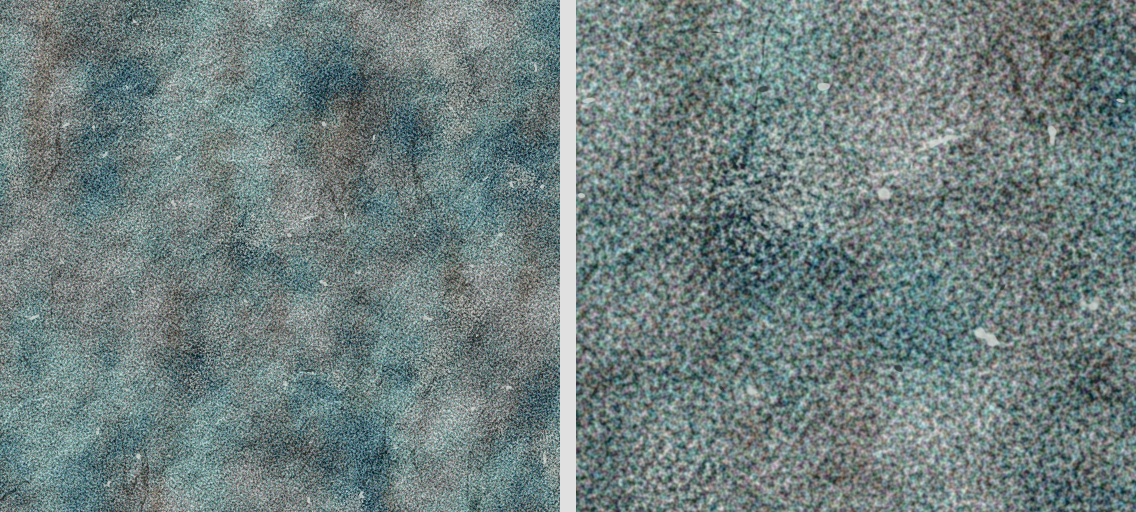
Left: the whole. Right: its middle third, enlarged.
Reproduce this texture procedurally as a WebGL 2 fragment shader.

```glsl
#version 300 es
precision highp float;
// Weathered teal and grey rock face: a height field with broken ledges and
// cracks is lit from above, then tinted by rough gradient noise, faint vertical
// stains and crisp coloured grain, with a scatter of pale chips and dark pits.
uniform vec2 u_resolution;
out vec4 fragColor;

const vec2 LIGHT_DIR = vec2(-0.4, 0.92);
const mat2 GRAIN_TURN = mat2(0.82, 0.57, -0.57, 0.82);

vec2 hash2(vec2 p) {
  vec3 q = fract(p.xyx * vec3(0.1031, 0.1030, 0.0973));
  q += dot(q, q.yzx + 33.33);
  return fract((q.xx + q.yz) * q.zy);
}

float cornerSlope(vec2 cell, vec2 offset) {
  float angle = 6.2832 * hash2(cell).x;
  return dot(vec2(cos(angle), sin(angle)), offset);
}

float gradientNoise(vec2 p) {
  vec2 i = floor(p), f = fract(p);
  vec2 u = f * f * f * (f * (f * 6.0 - 15.0) + 10.0);
  vec2 e = vec2(1.0, 0.0);
  float low = mix(cornerSlope(i, f), cornerSlope(i + e, f - e), u.x);
  float high = mix(cornerSlope(i + e.yx, f - e.yx), cornerSlope(i + 1.0, f - 1.0), u.x);
  return mix(low, high, u.y);
}

// Summed octaves; a higher gain gives a rougher result
float fbm(vec2 p, int octaves, float gain) {
  float sum = 0.0, amplitude = 0.5;
  for (int i = 0; i < octaves; i++) {
    sum += amplitude * gradientNoise(p);
    p = mat2(1.6, 1.2, -1.2, 1.6) * p + 17.3;
    amplitude *= gain;
  }
  return sum;
}

// A broken step in the surface, present only where its mask is high
float ledge(vec2 p, float scale, float seed) {
  float edge = fbm(p * scale + seed, 5, 0.5);
  float mask = smoothstep(0.0, 0.25, gradientNoise(p * scale * 1.4 + seed * 2.7));
  return mask * smoothstep(-0.008, 0.008, edge);
}

// Thin, mostly upright fissures
float crack(vec2 p) {
  float line = abs(fbm(p * vec2(7.0, 2.4) + 55.0, 5, 0.5));
  float mask = smoothstep(0.05, 0.3, gradientNoise(p * vec2(6.0, 4.0) + 133.0));
  return mask * (1.0 - smoothstep(0.0, 0.022, line));
}

float height(vec2 p) {
  float bumps = fbm(p * vec2(6.0, 5.0) + 41.0, 5, 0.58);
  return bumps + 0.13 * ledge(p, 2.6, 12.4) + 0.08 * ledge(p, 5.5, 73.1);
}

// Irregular flakes, one per cell at most; returns coverage
float flakes(vec2 p, float cells, float density, float size, float seed) {
  vec2 q = p * cells, base = floor(q);
  float wobble = 1.3 * gradientNoise(p * 150.0 + seed), cover = 0.0;
  for (int k = 0; k < 9; k++) {
    vec2 cell = base + vec2(k % 3 - 1, k / 3 - 1);
    vec2 place = hash2(cell + seed), kind = hash2(cell + seed + 57.0);
    float angle = 6.2832 * kind.y, c = cos(angle), s = sin(angle);
    vec2 d = mat2(c, s, -s, c) * (q - cell - place) / cells;
    float dist = length(d * vec2(0.4 + 0.5 * place.y, 1.4)) / (size * (0.3 + place.x));
    cover = max(cover, step(kind.x, density) * (1.0 - smoothstep(0.5, 1.2, dist + wobble)));
  }
  return cover;
}

// Dark, middle and light tones joined into one ramp
vec3 ramp(vec3 dark, vec3 middle, vec3 light, float v) {
  return v < 0.5 ? mix(dark, middle, v * 2.0) : mix(middle, light, v * 2.0 - 1.0);
}

void main() {
  vec2 p = gl_FragCoord.xy / u_resolution.y;
  vec2 g = GRAIN_TURN * p;

  // Relief: height difference toward the light
  float relief = clamp(height(p) - height(p + LIGHT_DIR * 0.004), -0.14, 0.07);
  float fissure = crack(p);

  // Rough patches and vertical stains
  float patches = fbm(p * 3.6 + 8.0, 6, 0.68);
  float tintField = fbm(p * vec2(4.6, 3.6) + 63.0, 6, 0.66);
  float stain = gradientNoise(vec2(p.x * 14.0 + 1.2 * patches, p.y * 2.2 + tintField) + 91.0);

  // Fine grain, turned off the pixel axes
  float grain = fbm(g * 235.0, 2, 0.6);
  float speckle = gradientNoise(g * 190.0 + 300.0);
  float value = 0.49 + 1.6 * grain + 0.75 * patches + 3.0 * relief + 0.12 * stain - 0.3 * fissure;
  value = clamp(value, -0.15, 1.25);

  // Grey stone under a teal bloom
  vec3 grey = ramp(vec3(0.24, 0.26, 0.26), vec3(0.48, 0.50, 0.495), vec3(0.71, 0.73, 0.72), value);
  vec3 teal = ramp(vec3(0.15, 0.24, 0.25), vec3(0.39, 0.52, 0.51), vec3(0.62, 0.75, 0.74), value);
  float bloom = smoothstep(-0.28, 0.28, tintField + 0.45 * speckle + 0.06 * stain);
  vec3 color = mix(grey, teal, bloom);

  // Deep blue in dark patches, earth brown in stains and recesses
  float blue = smoothstep(0.05, 0.4, tintField - 0.7 * patches + 0.3 * speckle);
  color += blue * vec3(-0.05, -0.03, 0.01);
  float earth = smoothstep(0.1, 0.5, -stain - 2.5 * relief + 0.5 * fissure) * (1.0 - 0.6 * bloom);
  color *= mix(vec3(1.0), vec3(0.98, 0.92, 0.87), earth);

  // Coloured sparkle in the grain
  vec2 sparkle = vec2(gradientNoise(g * 225.0 + 500.0), gradientNoise(g * 225.0 + 800.0));
  color += 0.13 * vec3(sparkle.x, -0.4 * sparkle.x, sparkle.y);

  // Pale mineral, chips and pits
  float mineral = smoothstep(0.16, 0.36, fbm(p * 5.0 + 210.0, 5, 0.6) + 0.3 * grain);
  color = mix(color, vec3(0.66, 0.66, 0.63) + 0.6 * grain + relief, 0.5 * mineral);
  color = mix(color, vec3(0.84, 0.86, 0.84), 0.8 * flakes(p, 14.0, 0.25, 0.0045, 19.0));
  color = mix(color, vec3(0.14, 0.17, 0.17), 0.7 * flakes(p, 11.0, 0.2, 0.0045, 83.0));
  fragColor = vec4(clamp(color, 0.0, 1.0), 1.0);
}
```
